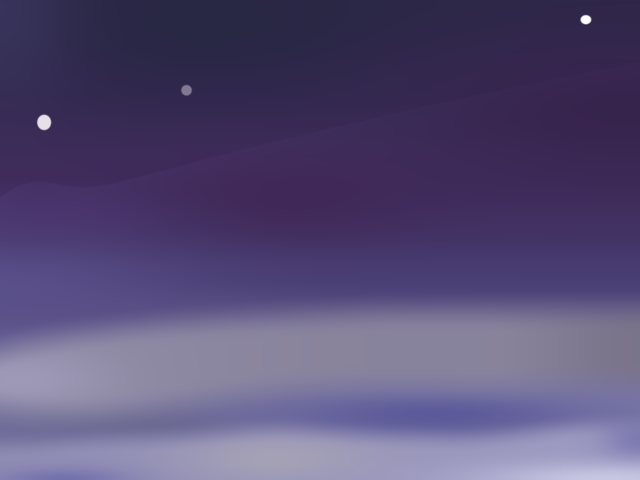
Give the GLSL for this background, as a Shadertoy shader.

```glsl
// A violet dusk sky with three small stars, a faint sloping ridge and misty clouds.
// Vertical colour ramps are tinted by broad elliptical glows; the cloud banks
// are soft-edged bands whose borders curve along x, and the stars are ellipses.

// Soft elliptical falloff: 1 at the centre, fading to 0.
float glow(vec2 uv, vec2 centre, vec2 radii) {
    vec2 d = (uv - centre) / radii;
    return exp(-dot(d, d));
}

// One-dimensional bell curve.
float bell(float x, float centre, float width) {
    float d = (x - centre) / width;
    return exp(-d * d);
}

// Step with a soft edge centred on the given height.
float above(float y, float edge, float softness) {
    return smoothstep(edge - softness, edge + softness, y);
}

float hash(vec2 cell) {
    return fract(sin(dot(cell, vec2(127.1, 311.7))) * 43758.5453);
}

float valueNoise(vec2 p) {
    vec2 i = floor(p);
    vec2 f = smoothstep(0.0, 1.0, fract(p));
    float low = mix(hash(i), hash(i + vec2(1, 0)), f.x);
    float high = mix(hash(i + vec2(0, 1)), hash(i + vec2(1, 1)), f.x);
    return mix(low, high, f.y);
}

// Vertical ramp from the misty horizon up to the dark zenith.
vec3 skyRamp(float y) {
    vec3 c = vec3(0.41, 0.39, 0.60);
    c = mix(c, vec3(0.35, 0.31, 0.51), smoothstep(0.27, 0.36, y));
    c = mix(c, vec3(0.285, 0.24, 0.45), smoothstep(0.34, 0.43, y));
    c = mix(c, vec3(0.26, 0.195, 0.39), smoothstep(0.42, 0.53, y));
    c = mix(c, vec3(0.245, 0.17, 0.355), smoothstep(0.51, 0.64, y));
    c = mix(c, vec3(0.21, 0.16, 0.32), smoothstep(0.64, 0.82, y));
    return mix(c, vec3(0.18, 0.152, 0.285), smoothstep(0.82, 1.0, y));
}

vec3 sky(vec2 uv) {
    vec3 c = skyRamp(uv.y);
    c = mix(c, vec3(0.15, 0.152, 0.26), 0.85 * glow(uv, vec2(0.32, 0.94), vec2(0.32, 0.14)));
    c = mix(c, vec3(0.23, 0.21, 0.37), 0.8 * glow(uv, vec2(0.0, 0.98), vec2(0.11, 0.20)));
    c = mix(c, vec3(0.215, 0.135, 0.295), 0.85 * glow(uv, vec2(0.97, 0.77), vec2(0.27, 0.14)));
    c = mix(c, vec3(0.25, 0.155, 0.34), 0.9 * glow(uv, vec2(0.45, 0.59), vec2(0.20, 0.08)));
    c = mix(c, vec3(0.29, 0.20, 0.43), 0.7 * glow(uv, vec2(0.06, 0.54), vec2(0.17, 0.06)));
    return mix(c, vec3(0.36, 0.32, 0.55), 0.85 * glow(uv, vec2(0.0, 0.40), vec2(0.28, 0.10)));
}

float ridgeHeight(float x) {
    return 0.55 + 0.39 * x - 0.07 * x * x + 0.052 * bell(x, 0.04, 0.07);
}

// Faint light just under the ridge line, weaker toward the right.
float ridgeLight(vec2 uv, float pixel) {
    float depth = ridgeHeight(uv.x) - uv.y;
    float fade = exp(-max(depth, 0.0) / 0.055);
    return above(depth, 0.0, 1.5 * pixel) * fade * mix(1.0, 0.35, uv.x);
}

// Blue gap between and behind the two cloud banks.
vec3 mistGap(vec2 uv) {
    vec3 c = mix(vec3(0.44, 0.43, 0.61), vec3(0.47, 0.46, 0.65), uv.x);
    c = mix(c, vec3(0.42, 0.41, 0.57), glow(uv, vec2(0.20, 0.12), vec2(0.16, 0.04)));
    return mix(c, vec3(0.36, 0.35, 0.60), glow(uv, vec2(0.68, 0.135), vec2(0.22, 0.04)));
}

vec3 upperCloudColour(vec2 uv) {
    vec3 c = mix(vec3(0.56, 0.54, 0.64), vec3(0.535, 0.515, 0.61), smoothstep(0.1, 0.6, uv.x));
    c = mix(c, vec3(0.48, 0.455, 0.545), smoothstep(0.75, 1.0, uv.x));
    return mix(c, vec3(0.62, 0.60, 0.72), glow(uv, vec2(0.03, 0.21), vec2(0.13, 0.06)));
}

vec3 lowerCloudColour(vec2 uv) {
    vec3 c = mix(vec3(0.56, 0.55, 0.70), vec3(0.62, 0.61, 0.76), uv.x);
    c = mix(c, vec3(0.645, 0.63, 0.71), glow(uv, vec2(0.43, 0.045), vec2(0.15, 0.05)));
    c = mix(c, vec3(0.44, 0.43, 0.67), 0.9 * glow(uv, vec2(0.10, 0.0), vec2(0.10, 0.025)));
    c = mix(c, vec3(0.46, 0.45, 0.68), 0.8 * glow(uv, vec2(1.0, 0.085), vec2(0.06, 0.05)));
    return mix(c, vec3(0.78, 0.78, 0.89), glow(uv, vec2(0.95, 0.0), vec2(0.20, 0.035)));
}

vec3 addClouds(vec3 c, vec2 uv) {
    float x = uv.x;
    float y = uv.y + 0.008 * (valueNoise(uv * vec2(5.0, 9.0)) - 0.5);
    float upperBase = 0.20 - 0.065 * bell(x, 0.10, 0.25);
    float upperTop = 0.352 - 0.086 * exp(-4.5 * x);
    float lowerTop = 0.07 + 0.015 * smoothstep(0.0, 0.2, x)
        + 0.02 * bell(x, 0.43, 0.12) + 0.03 * smoothstep(0.7, 0.95, x);
    c = mix(upperCloudColour(uv), c, above(y, upperTop, 0.045));
    c = mix(mistGap(uv), c, above(y, upperBase, 0.045));
    return mix(lowerCloudColour(uv), c, above(y, lowerTop, 0.03));
}

// Small bright ellipse with a smooth rim; radii are fractions of the height.
vec3 addStar(vec3 c, vec2 uv, float aspect, vec2 centre, vec2 radii, vec4 tint, float pixel) {
    vec2 d = (uv - centre) * vec2(aspect, 1.0);
    float rim = (length(d / radii) - 1.0) * min(radii.x, radii.y);
    return mix(c, tint.rgb, tint.a * (1.0 - above(rim, 0.0, pixel)));
}

void mainImage(out vec4 fragColor, in vec2 fragCoord) {
    vec2 uv = fragCoord / iResolution.xy;
    float aspect = iResolution.x / iResolution.y;
    float pixel = 1.0 / iResolution.y;
    vec3 c = sky(uv) + vec3(0.022, 0.02, 0.03) * ridgeLight(uv, pixel);
    c = addClouds(c, uv);
    c = addStar(c, uv, aspect, vec2(0.069, 0.745), vec2(0.0145, 0.016), vec4(0.90, 0.88, 0.91, 1.0), pixel);
    c = addStar(c, uv, aspect, vec2(0.2915, 0.812), vec2(0.011), vec4(0.72, 0.68, 0.76, 0.6), pixel);
    c = addStar(c, uv, aspect, vec2(0.9155, 0.959), vec2(0.011, 0.0095), vec4(1.0), pixel);
    fragColor = vec4(c, 1.0);
}
```
